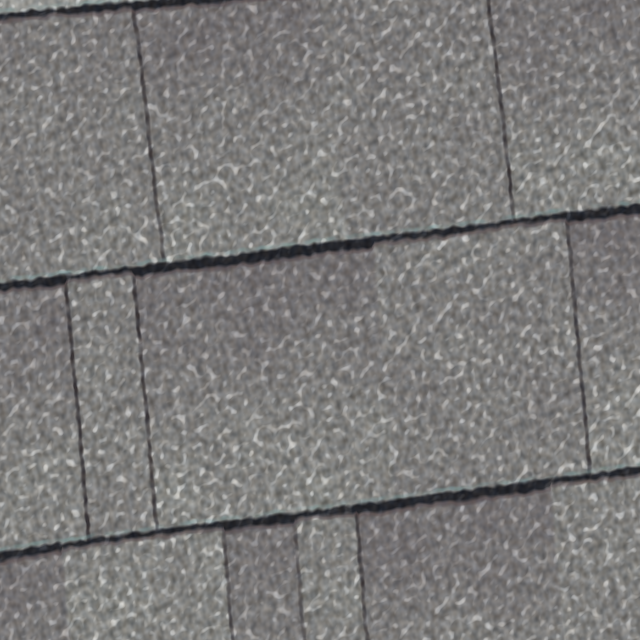
This texture is drawn by a Shadertoy shader. Its source:

```glsl
// Weathered asphalt roof shingles: tilted courses are painted from the top down,
// each split into tabs with their own shade, thin joints and a dark lower lip.
// Stretched gradient noise supplies the mineral granules and the uneven edges.

const vec3 DARK_TAB  = vec3(0.452, 0.438, 0.444);
const vec3 LIGHT_TAB = vec3(0.550, 0.552, 0.540);
const vec3 SHADOW    = vec3(0.135, 0.140, 0.160);
const vec3 BROWN     = vec3(0.330, 0.285, 0.295);
const vec3 FRINGE    = vec3(0.500, 0.640, 0.640);
const vec3 JOINT     = vec3(0.215, 0.200, 0.210);

const int COURSES = 3;
const float COURSE_HEIGHT = 0.42;

// Tabs by course, lowest first: right end, shade (-1 dark, 1 light), joint strength
const vec3 TABS[15] = vec3[15](
    vec3(0.097, -0.7, 0.0), vec3(0.349, 0.6, 0.75), vec3(0.460, -0.6, 0.6),
    vec3(0.557, 0.4, 0.8), vec3(0.860, -0.8, 0.0), vec3(2.0, 0.4, 0.0),
    vec3(0.102, -0.6, 0.95), vec3(0.208, 0.25, 0.85), vec3(0.582, -0.8, 0.0),
    vec3(0.885, 0.05, 0.8), vec3(2.0, -0.8, 0.0),
    vec3(0.208, -0.25, 0.75), vec3(0.495, -0.7, 0.0), vec3(0.757, -0.1, 0.8),
    vec3(2.0, -0.65, 0.0));

vec2 hashGradient(vec2 cell) {
    float h = fract(sin(dot(cell, vec2(127.1, 311.7))) * 43758.5);
    return vec2(cos(6.2832 * h), sin(6.2832 * h));
}

float gradientNoise(vec2 p) {
    vec2 i = floor(p), f = fract(p);
    vec2 u = f * f * f * (f * (f * 6.0 - 15.0) + 10.0);
    vec2 e = vec2(0.0, 1.0);
    float a = dot(hashGradient(i), f);
    float b = dot(hashGradient(i + e.yx), f - e.yx);
    float c = dot(hashGradient(i + e.xy), f - e.xy);
    float d = dot(hashGradient(i + e.yy), f - e.yy);
    return mix(mix(a, b, u.x), mix(c, d, u.x), u.y);
}

// Soft line profile: 1 at the centre, 0 beyond the given radius
float softLine(float d, float radius) {
    return 1.0 - smoothstep(0.1 * radius, radius, abs(d));
}

// Height of the top edge of a course at x, with a slight waviness
float courseEdge(float k, float x) {
    float slope = 0.132 - 0.009 * k * k;
    float wave = 0.003 * gradientNoise(vec2(x * 5.0, k * 3.7 + 0.4))
               + 0.003 * gradientNoise(vec2(x * 70.0, k * 5.3 + 0.6));
    return 0.133 + COURSE_HEIGHT * k + slope * x + wave;
}

// Shade at the top of the course (x) and joint darkness (y)
vec2 shadeAndJoint(int k, float x, float blur) {
    int first = 6 * k - k * (k - 1) / 2;
    float shade = TABS[first].y, joint = 0.0;
    for (int i = 0; i < 5 - k; i++) {
        vec3 tab = TABS[first + i];
        float d = x - tab.x;
        shade = mix(shade, TABS[first + i + 1].y, smoothstep(-blur, blur, d));
        joint = max(joint, tab.z * softLine(d, 0.005));
    }
    return vec2(shade, joint);
}

// Granule brightness: slanted grains plus scattered bright chips
float granules(vec2 p) {
    vec2 q = vec2(p.x + 0.3 * p.y, 0.8 * p.y - 0.4 * p.x);
    vec2 r = vec2(0.8 * p.x - 0.6 * p.y, 0.45 * p.x + 0.6 * p.y);
    float coarse = gradientNoise(q * 76.0);
    float fine = gradientNoise(q.yx * 124.0 + 17.3);
    float chips = smoothstep(0.1, 0.55, gradientNoise(r * 92.0 + 41.7) + 0.25 * coarse);
    return 0.14 * coarse + 0.10 * fine + 0.17 * chips - 0.025;
}

void mainImage(out vec4 fragColor, in vec2 fragCoord) {
    vec2 uv = fragCoord / iResolution.xy;
    float blur = max(0.0035, 1.0 / iResolution.y);
    float grain = granules(uv);
    float mottle = gradientNoise(uv * 9.0) + 0.7 * gradientNoise(uv * 23.0 + 5.0);
    vec3 color = LIGHT_TAB + 0.06 + grain;

    for (int k = COURSES - 1; k >= 0; k--) {
        float row = float(k);
        float d = uv.y - courseEdge(row, uv.x);
        float depth = clamp(-d / COURSE_HEIGHT, 0.0, 1.0);

        // Joints lean to the right on the way down and waver a little
        float lean = (0.08 + 0.01 * row * row) * min(d, 0.0);
        float waver = 0.002 * gradientNoise(vec2(uv.y * 30.0, row + 0.5))
                    + 0.002 * gradientNoise(uv * 85.0 + 9.0);
        vec2 tabInfo = shadeAndJoint(k, uv.x + lean + waver, blur);

        // Dark tabs fade to light toward their lower end
        float darkness = -min(tabInfo.x, 0.0);
        float tone = tabInfo.x + 1.8 * darkness * smoothstep(0.1, 0.85, depth);
        tone += 0.5 * mottle;
        vec3 tabColor = mix(DARK_TAB, LIGHT_TAB, 0.55 + 0.5 * tone);
        tabColor += grain * (1.0 + 0.25 * tone);
        float wear = 0.85 + 0.9 * gradientNoise(uv * 62.0 + 3.0);
        tabColor = mix(tabColor, JOINT, clamp(tabInfo.y * wear, 0.0, 1.0));
        color = mix(color, tabColor, 1.0 - smoothstep(-blur, blur, d));

        // Lip shadow, thicker over dark tabs, with a patchy rim and a brown foot
        float ragged = 0.005 * gradientNoise(vec2(uv.x * 16.0, row * 7.1 + 0.3))
                     + 0.004 * gradientNoise(uv * 64.0 + 23.0);
        float foot = -0.004 - 0.008 * darkness + ragged;
        float top = 0.005 + 0.004 * gradientNoise(uv * 74.0 + 31.0);
        float rim = clamp(0.22 + 0.6 * gradientNoise(uv * 48.0 + 13.0), 0.0, 0.5);
        color = mix(color, FRINGE, rim * softLine(d - 0.009, 0.006));
        color = mix(color, BROWN, 0.6 * softLine(d - foot + 0.002, 0.007));
        float lip = smoothstep(foot - blur, foot + blur, d)
                  * (1.0 - smoothstep(top - blur, top + blur, d));
        color = mix(color, SHADOW + 0.4 * grain, 0.95 * lip);
    }

    // Faint colour variation between granules
    float tint = gradientNoise(uv * 95.0 + 71.0);
    color += 0.02 * tint * vec3(1.0, 0.1, -1.0);
    fragColor = vec4(clamp(color, 0.0, 1.0), 1.0);
}
```
